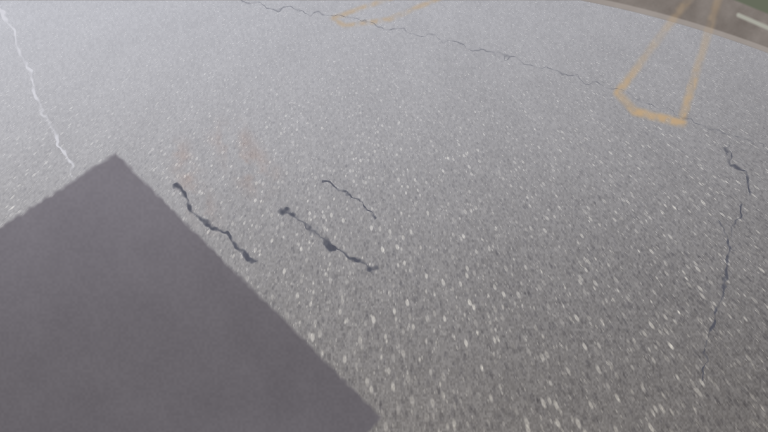
Write a WebGL 2 fragment shader that draws this texture.

```glsl
#version 300 es
precision highp float;
// Worn asphalt in slanting light: stones scattered on a perspective grid,
// a dark repair patch, noise-warped polyline cracks, worn paint loops
// and a wet strip behind a kerb.
#define STONE_DENSITY 80.0
#define STONE_GAIN 0.13
#define GRAIN_GAIN 0.075
#define MOTTLE_GAIN 0.03
#define CRACK_WARP 0.016
#define HORIZON 1.45
#define PAINT_WIDTH 0.009

uniform vec2 u_resolution;
out vec4 fragColor;

const vec3 PAINT = vec3(.75, .64, .50);
const vec3 TAR = vec3(.28, .29, .34);
const vec3 RUST = vec3(.69, .57, .52);

// Integer hash giving two values in 0..1
vec2 hash2(vec2 cell) {
  uvec2 v = uvec2(ivec2(cell)) * 1664525u + 12345u;
  for (int i = 0; i < 2; i++) {
    v.x += v.y * 1664525u;
    v.y += v.x * 1664525u;
    v ^= v >> 16u;
  }
  return vec2(v & 65535u) / 65535.0;
}

vec2 noise2(vec2 p) {
  vec2 i = floor(p), f = fract(p);
  f = f * f * (3.0 - 2.0 * f);
  return mix(mix(hash2(i), hash2(i + vec2(1, 0)), f.x),
             mix(hash2(i + vec2(0, 1)), hash2(i + 1.0), f.x), f.y);
}

float fbm(vec2 p) {
  float sum = 0.0, amp = 0.5;
  for (int i = 0; i < 4; i++) {
    sum += amp * noise2(p).x;
    p = p * 2.1 + 7.3;
    amp *= 0.5;
  }
  return sum;
}

// Distance to the segment from s.xy to s.zw
float segment(vec2 p, vec4 s) {
  vec2 d = s.zw - s.xy;
  p -= s.xy;
  return length(p - d * clamp(dot(p, d) / dot(d, d), 0.0, 1.0));
}

// Distance to a polyline of four points
float path(vec2 p, vec4 ab, vec4 cd) {
  return min(segment(p, ab), min(segment(p, vec4(ab.zw, cd.xy)), segment(p, cd)));
}

// Positive to the left of the directed line
float side(vec2 p, vec4 s) {
  vec2 d = normalize(s.zw - s.xy);
  return d.x * (p.y - s.y) - d.y * (p.x - s.x);
}

float cover(float d, float width, float blur) {
  return 1.0 - smoothstep(width - blur, width + blur, d);
}

// Slightly smeared stones, few of them bright: signed brightness
float stones(vec2 q) {
  float sum = 0.0;
  for (int k = 0; k < 9; k++) {
    vec2 id = floor(q) + vec2(k % 3 - 1, k / 3 - 1), kind = hash2(id + 431.0);
    vec2 d = (q - id - hash2(id)) * vec2(1.3, .8);
    d.x += .35 * d.y * (kind.y - .3);
    sum += (pow(kind.x, 4.0) * 2.0 - .4) * cover(length(d), mix(.15, .4, kind.y), .18);
  }
  return sum;
}

void main() {
  float px = 1.0 / u_resolution.y;
  vec2 p = gl_FragCoord.xy * px;
  float across = p.x / 1.778;
  vec2 ground = vec2(p.x - .9, 1.0) / (HORIZON - p.y);
  vec2 w = p + CRACK_WARP * (noise2(p * 42.0) - .5) + .007 * (noise2(p * 110.0) - .5);
  float wear = noise2(p * 75.0).x;

  // Sloping daylight, cool at the top left
  float light = mix(mix(.57, .43, across), mix(.775, .63, across), smoothstep(-.02, 1.1, p.y));
  vec3 col = light + mix(vec3(.012, -.002, -.008), vec3(-.004, -.002, .022), p.y * (1.15 - .4 * across));
  col += MOTTLE_GAIN * (fbm(ground * vec2(9, 4)) - .47);

  // Rust stains
  float stain = cover(segment(p, vec4(.53, .68, .60, .59)), .03, .04)
              + cover(segment(p, vec4(.41, .65, .48, .49)), .015, .035);
  col = mix(col, RUST, .4 * stain * smoothstep(.25, .75, fbm(p * 28.0)));

  // Aggregate, fading with distance
  float near = mix(1.0, .25, smoothstep(.25, 1.0, p.y)) * mix(.65, 1.0, smoothstep(.1, .8, p.x));
  vec2 q = ground * STONE_DENSITY;
  col += STONE_GAIN * near * (stones(q) + .5 * stones(q * 1.8 + 19.0)) * vec3(1, .98, .88);
  col += GRAIN_GAIN * (.35 + .65 * near) * (noise2(p * vec2(250, 190)).y - .5);

  // Wet strip, kerb and verge
  float kx = max(p.x - 1.343, 0.0);
  float kerb = p.y - 1.0 + .19 * kx + .21 * kx * kx;
  col = mix(col, vec3(.50, .47, .45) + .12 * (fbm(p * 35.0) - .5), cover(-kerb, 0.0, .003));
  col = mix(col, vec3(.66, .63, .61), .7 * cover(abs(kerb - .006), .006, .003) * step(.001, kx));
  col = mix(col, vec3(.40, .42, .36), cover(-side(p, vec4(1.70, 1, 1.778, .968)), 0.0, .004));
  col = mix(col, vec3(.66, .66, .62), cover(segment(p, vec4(1.71, .965, 1.79, .93)), .005, .004));

  // Worn paint loops
  float loopRight = min(path(p, vec4(1.60, 1.01, 1.43, .785), vec4(1.47, .742, 1.58, .715)),
                        segment(p, vec4(1.58, .73, 1.665, 1.01)));
  float loopTop = min(path(p, vec4(.92, 1.01, .768, .957), vec4(.80, .94, .90, .955)),
                      segment(p, vec4(.90, .955, 1.03, 1.01)));
  float worn = smoothstep(.2, .75, wear);
  float foot = smoothstep(.87, .77, p.y);
  col = mix(col, PAINT, mix(.35, .9, foot) * (.5 + .5 * worn) * cover(loopRight, PAINT_WIDTH, .007));
  col = mix(col, PAINT, (.15 + .35 * worn) * cover(loopTop, PAINT_WIDTH * .6, .005));

  // Long seam and pale joint
  float seam = min(path(w, vec4(.55, 1, .76, .965), vec4(.97, .924, 1.20, .861)),
                   path(w, vec4(1.20, .861, 1.39, .803), vec4(1.60, .722, 1.79, .65)));
  col = mix(col, TAR, (.12 + .3 * worn) * cover(seam, .001, .003));
  float joint = path(w, vec4(0, .985, .065, .833), vec4(.105, .733, .17, .60));
  col = mix(col, vec3(.87, .87, .90), (.35 + .4 * worn) * cover(joint, .001 + .004 * wear, .003));

  // Dark cracks, thickened irregularly
  float tar = min(path(w, vec4(.415, .567, .44, .51), vec4(.52, .458, .592, .395)),
                  path(w, vec4(.648, .523, .70, .482), vec4(.765, .435, .868, .375)));
  tar = min(tar, segment(w, vec4(.755, .44, .772, .425)) - .004);
  float thin = path(w, vec4(.745, .58, .80, .558), vec4(.835, .528, .865, .493));
  thin = min(thin, path(w, vec4(1.678, .653, 1.695, .625), vec4(1.725, .605, 1.737, .557)));
  thin = min(thin, path(w, vec4(1.658, .49, 1.697, .421), vec4(1.678, .375, 1.67, .306)));
  thin = min(thin, path(w, vec4(1.67, .306, 1.64, .225), vec4(1.63, .18, 1.625, .125)));
  thin = min(thin, segment(w, vec4(1.715, .525, 1.69, .45)) + .001);
  col = mix(col, TAR, (.5 + .3 * worn) * cover(tar, .001 + .006 * wear, .004));
  col = mix(col, TAR, (.35 + .35 * worn) * cover(thin, .0005 + .004 * wear, .003));

  // Smooth repair patch
  float edge = max(side(p, vec4(0, .472, .268, .645)), side(p, vec4(.268, .645, .882, .035)));
  edge = max(edge, side(p, vec4(.882, .035, .855, 0))) + .006 * (wear - .5);
  vec3 fill = mix(vec3(.405, .39, .41), vec3(.49, .475, .505), smoothstep(.05, .65, p.y - .15 * p.x));
  fill += .03 * (fbm(p * 14.0) - .47) + .02 * (noise2(p * 170.0).x - .5);
  col = mix(col, fill, cover(edge, 0.0, .006));

  fragColor = vec4(clamp(col, 0.0, 1.0), 1);
}
```
